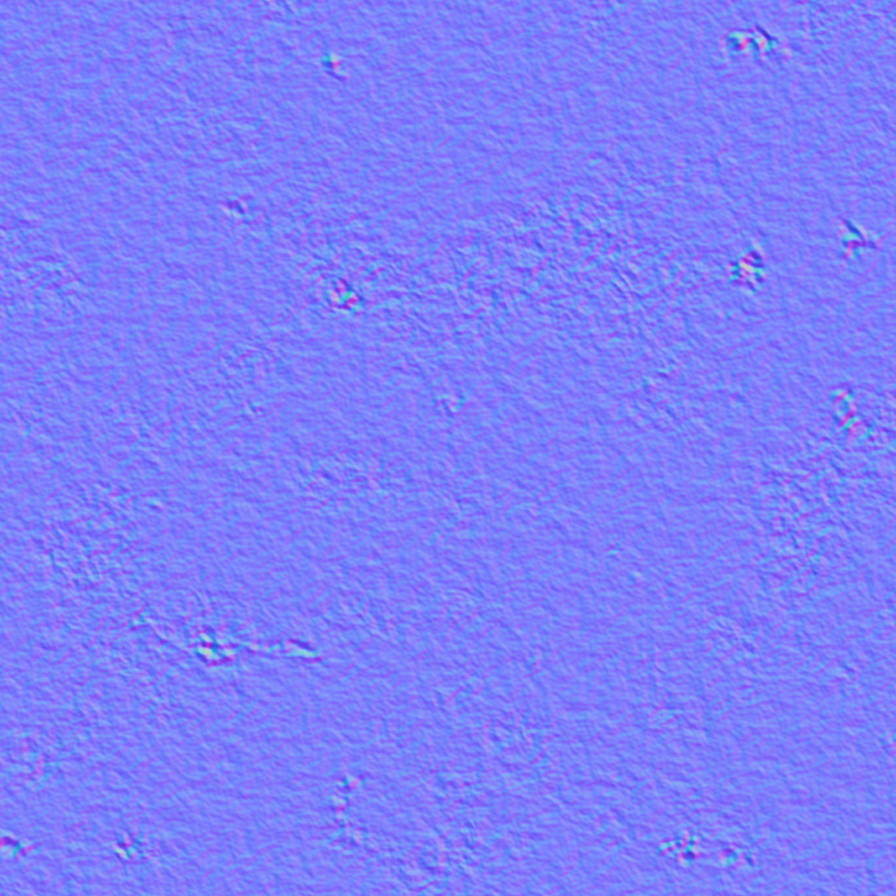
This texture map is drawn by a three.js fragment shader. Its source:

```glsl
varying vec2 vUv;

vec2 gradientAt(vec2 cell) {
  vec3 q = fract(cell.xyx * vec3(0.1031, 0.1030, 0.0973));
  q += dot(q, q.yzx + 33.33);
  float angle = 6.28318 * fract((q.x + q.y) * q.z);
  return vec2(cos(angle), sin(angle));
}

float noise(vec2 p) {
  vec2 i = floor(p), f = fract(p);
  vec2 u = f * f * f * (f * (f * 6.0 - 15.0) + 10.0);
  float a = dot(gradientAt(i), f);
  float b = dot(gradientAt(i + vec2(1.0, 0.0)), f - vec2(1.0, 0.0));
  float c = dot(gradientAt(i + vec2(0.0, 1.0)), f - vec2(0.0, 1.0));
  float d = dot(gradientAt(i + 1.0), f - 1.0);
  return mix(mix(a, b, u.x), mix(c, d, u.x), u.y);
}

// Each layer is divided by its frequency, so its weight sets the slope
float plasterHeight(vec2 p) {
  vec2 warp = vec2(noise(p * 24.0 + 3.7), noise(p * 24.0 + 91.3));
  float patchy = noise(p * 5.0 + 17.0) + 0.6 * noise(p * 14.0 + 41.0);
  float rough = smoothstep(-0.1, 0.55, patchy);

  // Fine grain, slightly stretched sideways
  vec2 g = p * vec2(0.9, 1.0) + warp * 0.003;
  float grain = 0.04 * noise(g * 30.0) / 30.0
              + 0.10 * noise(g * 56.0 + 7.0) / 56.0
              + 0.17 * noise(g * 104.0 + 19.0) / 104.0
              + 0.16 * noise(g * 190.0 + 53.0) / 190.0;
  float h = grain * (0.62 + 0.4 * rough);

  // Curved trowel creases in the rougher areas
  float crease = abs(noise((p + warp * 0.012) * vec2(56.0, 46.0) + 67.0));
  h -= rough * 0.17 * sqrt(crease * crease + 0.004) / 50.0;

  // Rare crumbled pits
  float spot = noise(p * 9.0 + 29.0) + 0.35 * noise(p * 28.0 + 5.0);
  float crumble = smoothstep(0.36, 0.66, spot);
  vec2 c = p + warp * 0.006;
  h += crumble * (0.6 * noise(c * 66.0 + 113.0) / 66.0
                + 0.5 * noise(c * 110.0 + 71.0) / 110.0);
  return h;
}

void main() {
  // Central differences turn the height into a surface normal
  vec2 e = vec2(0.0012, 0.0);
  vec2 slope = vec2(plasterHeight(vUv + e.xy) - plasterHeight(vUv - e.xy),
                    plasterHeight(vUv + e.yx) - plasterHeight(vUv - e.yx)) / (2.0 * e.x);
  vec3 normal = normalize(vec3(-slope, 1.0));
  gl_FragColor = vec4(normal * 0.5 + vec3(0.492, 0.499, 0.485), 1.0);
}
```
